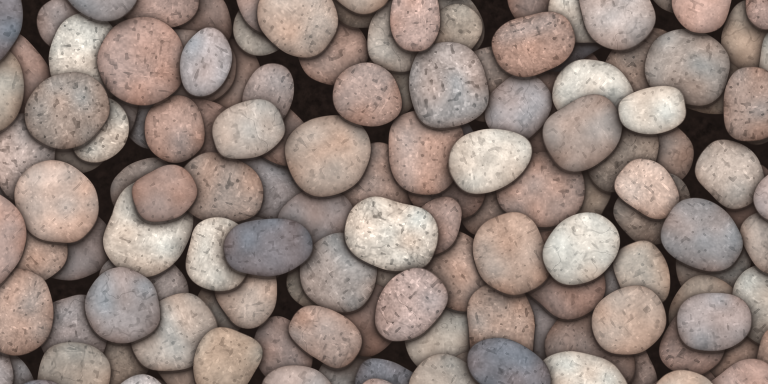
This texture is drawn by a WebGL 1 fragment shader. Its source:

```glsl
precision highp float;
// A bed of smooth river pebbles in soft overhead light. Jittered grids of
// egg-shaped stones are painted from the bottom layer up; each stone first
// darkens what lies under its rim, then covers it with speckled, domed rock.

uniform vec2 u_resolution;

const float CELL = 0.36;        // spacing inside one layer, in canvas heights
const float JITTER = 0.34;      // scatter of the centres, in cells
const float GRID_TURN = 0.47;   // hides the rows of the grid
const vec3 EARTH = vec3(0.115, 0.088, 0.078);
const vec3 PINK = vec3(0.79, 0.66, 0.61);
const vec3 TAN = vec3(0.80, 0.73, 0.66);
const vec3 GREY = vec3(0.72, 0.69, 0.69);
const vec3 PALE = vec3(0.90, 0.86, 0.81);
const vec3 SLATE = vec3(0.52, 0.51, 0.53);

// Hashes and noise
float hash1(vec2 p) {
  vec3 q = fract(p.xyx * 0.1031);
  q += dot(q, q.yzx + 33.33);
  return fract((q.x + q.y) * q.z);
}

vec4 hash4(vec2 p) {
  vec4 q = fract(p.xyxy * vec4(0.1031, 0.1030, 0.0973, 0.1099));
  q += dot(q, q.wzxy + 33.33);
  return fract((q.xxyz + q.yzzw) * q.zywx);
}

float noise(vec2 p) {
  vec2 i = floor(p), f = fract(p);
  f = f * f * (3.0 - 2.0 * f);
  float low = mix(hash1(i), hash1(i + vec2(1.0, 0.0)), f.x);
  float high = mix(hash1(i + vec2(0.0, 1.0)), hash1(i + 1.0), f.x);
  return mix(low, high, f.y);
}

float fbm(vec2 p) {
  return 0.55 * noise(p) + 0.3 * noise(p * 2.1 + 7.3) + 0.15 * noise(p * 4.3 + 3.1);
}

mat2 rotation(float angle) {
  float c = cos(angle), s = sin(angle);
  return mat2(c, s, -s, c);
}

// Approximate signed distance to an egg-like, slightly squared ellipse
float pebbleDistance(vec2 p, vec2 radii, float egg, float power) {
  vec2 q = p / radii;
  q.y *= 1.0 + egg * clamp(q.x, -1.2, 1.2);
  q = pow(abs(q) + 0.0001, vec2(power));
  return (pow(q.x + q.y, 1.0 / power) - 1.0) * radii.y;
}

// Base colour chosen by four random values
vec3 rockTint(vec4 pick) {
  vec3 tint = mix(mix(GREY, PINK, smoothstep(0.1, 0.7, pick.x)), TAN, pick.y * pick.y);
  tint *= mix(0.86, 1.10, pick.z);
  tint = mix(tint, PALE, step(0.88, pick.w));
  return mix(tint, SLATE, step(pick.w, 0.06));
}

// Blotches, grain, dark pits, light flecks and occasional veins
vec3 rockSurface(vec3 tint, vec2 p, float rough, float veined) {
  float blotch = fbm(p * 24.0) - 0.5;
  float grain = noise(p * 125.0) - 0.5;
  float fine = noise(p * 240.0 + 9.0) - 0.5;
  float pits = smoothstep(0.73, 0.92, noise(p * 95.0 + 31.0));
  float flecks = smoothstep(0.76, 0.94, noise(p * 110.0 + 63.0));
  float vein = 1.0 - smoothstep(0.0, 0.035, abs(fbm(p * 15.0 + 5.0) - 0.5));
  float value = 1.0 + 0.28 * blotch + rough * (0.13 * grain + 0.12 * fine);
  value += rough * (0.13 * flecks - 0.22 * pits) - 0.10 * veined * vein;
  vec3 stain = vec3(0.03, -0.01, -0.03) * (noise(p * 17.0 + 40.0) - 0.5) * 2.0;
  return tint * value + stain;
}

// Shadows the layers below, then paints one stone over them
vec3 paintStone(vec3 below, vec2 p, vec2 centre, vec2 seed, vec2 up, float level, float pixel) {
  vec2 offset = p - centre;
  if (dot(offset, offset) > 0.04) return below;
  vec4 form = hash4(seed), shape = hash4(seed + 57.0);
  vec4 pick = hash4(seed + 113.0);
  vec2 radii = mix(0.086, 0.126, form.x) * vec2(1.0, mix(0.70, 0.98, form.y));
  radii.y *= mix(1.0, 0.68, step(pick.w, 0.06));
  float egg = 0.26 * (shape.x - 0.5), power = mix(1.95, 2.5, shape.y);
  mat2 turn = rotation(6.2832 * form.z);
  vec2 local = turn * offset;
  local += 0.016 * (vec2(noise(local * 13.0 + seed), noise(local * 13.0 + seed + 19.0)) - 0.5);

  float d = pebbleDistance(local, radii, egg, power);
  float shade = pebbleDistance(local + turn * up * 0.006, radii, egg, power);
  vec3 color = mix(below, EARTH, 0.78 * exp(-max(shade, 0.0) / 0.011));
  if (d > pixel) return color;

  float rim = clamp(1.0 + d / radii.y, 0.0, 1.0);
  float dome = sqrt(1.0 - 0.98 * pow(rim, 5.0));
  float light = 0.55 + 0.45 * dome + 0.13 * rim * dot(offset, up) / radii.x;
  vec3 rock = rockSurface(rockTint(pick), local + seed * 0.37, mix(0.5, 1.2, shape.z), step(0.8, shape.w));
  rock *= level * pow(vec3(light), vec3(1.0, 1.10, 1.15));
  return mix(color, rock, 1.0 - smoothstep(-pixel, pixel, d));
}

void main() {
  float pixel = 0.75 / u_resolution.y;
  mat2 turn = rotation(GRID_TURN);
  vec2 p = turn * (gl_FragCoord.xy / u_resolution.y) + 4.0, up = turn * vec2(0.0, 1.0);
  vec3 color = EARTH * (0.5 + 1.1 * fbm(p * 70.0));
  // Four filler layers, then four top layers that interleave as one grid
  for (int layer = 0; layer < 8; layer++) {
    float k = float(layer), m = mod(k, 4.0), top = step(4.0, k);
    vec2 shift = 0.5 * vec2(mod(floor((m + 1.0) * 0.5), 2.0), mod(m, 2.0)) + 0.25 * (1.0 - top);
    vec2 home = floor(p / CELL - shift);
    for (int i = 0; i < 9; i++) {
      vec2 cell = home + vec2(mod(float(i), 3.0), floor(float(i) / 3.0)) - 1.0;
      vec2 seed = cell + vec2(23.0, 41.0) * (k + 1.0);
      vec2 centre = (cell + shift + 0.5 + JITTER * (hash4(seed + 171.0).xy - 0.5)) * CELL;
      color = paintStone(color, p, centre, seed, up, mix(0.86, 1.0, top), pixel);
    }
  }
  gl_FragColor = vec4(clamp(color, 0.0, 1.0), 1.0);
}
```
